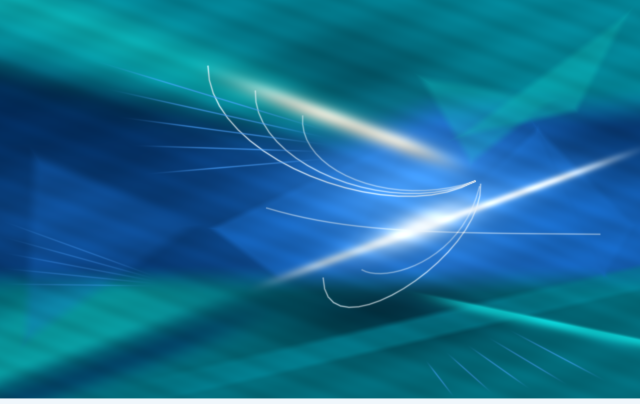
Give the GLSL for this background, as a Shadertoy shader.

```glsl
// Abstract teal and blue light: two crossing beams over a soft three-zone
// backdrop, with translucent shards, thin curved arcs and fans of fine rays.
// Positions are in hundredths of the canvas width, origin at the lower left.

#define CANVAS vec2(100.0, 63.3)
#define HAIR 0.15
#define ARC_STEPS 20
#define STREAKS 0.035
#define TEAL vec3(0.01, 0.51, 0.58)
#define AQUA vec3(0.04, 0.66, 0.67)
#define DEEP vec3(0.00, 0.17, 0.23)
#define NAVY vec3(0.01, 0.17, 0.36)
#define AZURE vec3(0.09, 0.41, 0.77)
#define SKY vec3(0.29, 0.63, 0.99)
#define CREAM vec3(0.91, 0.89, 0.83)
#define WHITE vec3(0.94, 0.97, 0.99)

float blob(vec2 p, vec2 center, vec2 radius) {
    vec2 q = (p - center) / radius;
    return exp(-dot(q, q));
}

float gauss(float d, float width) {
    return exp(-d * d / (width * width));
}

// Soft window that rises from a to b and falls from c to d
float span(float x, float a, float b, float c, float d) {
    return smoothstep(a, b, x) * (1.0 - smoothstep(c, d, x));
}

// Signed height above a sloping line, measured across it
float across(vec2 p, float start, float slope) {
    return (p.y - start - slope * p.x) / sqrt(1.0 + slope * slope);
}

float edge(vec2 p, vec2 a, vec2 b) {
    vec2 e = normalize(b - a);
    return e.x * (p.y - a.y) - e.y * (p.x - a.x);
}

float shard(vec2 p, vec2 a, vec2 b, vec2 c, float soft) {
    float turn = sign(edge(c, a, b));
    float inside = turn * min(edge(p, a, b), min(edge(p, b, c) , edge(p, c, a)));
    if (turn < 0.0) inside = -max(edge(p, a, b), max(edge(p, b, c), edge(p, c, a)));
    return smoothstep(-soft, soft, inside);
}

float segment(vec2 p, vec2 a, vec2 b) {
    vec2 e = b - a;
    return length(p - a - e * clamp(dot(p - a, e) / dot(e, e), 0.0, 1.0));
}

// Hairline along a cubic curve
float arc(vec2 p, vec2 a, vec2 b, vec2 c, vec2 d) {
    float nearest = 100.0;
    vec2 last = a;
    for (int i = 1; i <= ARC_STEPS; i++) {
        float t = float(i) / float(ARC_STEPS), s = 1.0 - t;
        vec2 next = s*s*s*a + 3.0*s*s*t*b + 3.0*s*t*t*c + t*t*t*d;
        nearest = min(nearest, segment(p, last, next));
        last = next;
    }
    return gauss(nearest, HAIR);
}

// Five rays whose two ends each advance by a fixed step
float fan(vec2 p, vec2 a, vec2 stepA, vec2 b, vec2 stepB) {
    float light = 0.0;
    for (int i = 0; i < 5; i++) {
        vec2 from = a + float(i) * stepA, to = b + float(i) * stepB;
        float t = dot(p - from, to - from) / dot(to - from, to - from);
        light += gauss(segment(p, from, to), HAIR) * span(t, 0.0, 0.4, 0.6, 1.0);
    }
    return light;
}

vec3 backdrop(vec2 p) {
    vec3 top = mix(TEAL, DEEP, 0.5 * blob(p, vec2(55, 52), vec2(17, 9)));
    vec3 middle = mix(NAVY, AZURE, smoothstep(15.0, 62.0, p.x) * 0.85);
    middle = mix(middle, AZURE, 0.4 * blob(p, vec2(8, 28), vec2(22, 9)));
    middle = mix(middle, NAVY, 0.75 * blob(p, vec2(98, 43), vec2(16, 8)));
    vec3 bottom = mix(TEAL * 0.82, DEEP, 0.95 * blob(p, vec2(60, 15), vec2(21, 6.5)));
    float ceiling = mix(53.0 - 0.22 * p.x, 46.0, smoothstep(50.0, 70.0, p.x));
    vec3 color = mix(bottom, middle, smoothstep(17.0, 22.0, p.y));
    color = mix(color, DEEP, 0.55 * gauss(p.y - ceiling, 4.0) * (1.0 - smoothstep(35.0, 70.0, p.x)));
    return mix(color, top, smoothstep(-3.0, 4.0, p.y - ceiling));
}

void mainImage(out vec4 fragColor, in vec2 fragCoord) {
    vec2 p = fragCoord / iResolution.xy * CANVAS;
    float upper = across(p, 64.0, -0.37), lower = across(p, 4.0, 0.358);
    float ribbon = across(p, -3.5, 0.232), ray = across(p, 30.9, -0.21);
    vec3 color = backdrop(p);

    // Teal wedge, dark underside and ribbon in the lower part
    color = mix(color, AQUA * 0.95, 0.8 * span(lower, -2.0, 1.0, 4.0, 14.0)
        * (1.0 - smoothstep(16.0, 22.0, p.y)) * (1.0 - smoothstep(15.0, 46.0, p.x)));
    color = mix(color, NAVY, 0.6 * gauss(lower + 4.0, 2.4) * (1.0 - smoothstep(25.0, 48.0, p.x)));
    color = mix(color, TEAL, 0.6 * span(ribbon, -2.2, -1.2, 1.2, 2.4) * smoothstep(15.0, 35.0, p.x));

    // Translucent shards
    color = mix(color, AQUA, 0.55 * shard(p, vec2(97.7, 60.7), vec2(72, 42), vec2(90, 46), 0.7));
    color = mix(color, AQUA, 0.45 * shard(p, vec2(66, 51), vec2(86, 47.6), vec2(73.6, 37.9), 0.8));
    color = mix(color, AZURE, 0.6 * shard(p, vec2(33.2, 27.5), vec2(64, 42), vec2(50, 15), 0.6) * smoothstep(-1.0, 1.0, lower));
    color = mix(color, AZURE, 0.55 * shard(p, vec2(72, 32), vec2(94.4, 20.3), vec2(84, 43), 0.6));
    color = mix(color, AZURE, 0.5 * shard(p, vec2(84, 43), vec2(94.4, 20.3), vec2(99, 28), 0.6));
    color = mix(color, AZURE, 0.3 * shard(p, vec2(5.5, 39), vec2(30, 28), vec2(4, 10), 1.2));

    // Central glow and the two beams
    color = mix(color, SKY, 0.9 * blob(p, vec2(65, 32.5), vec2(14, 9.5)));
    color = mix(color, AQUA, 0.85 * gauss(upper, mix(5.5, 2.5, p.x / 70.0)) * (1.0 - smoothstep(35.0, 62.0, p.x)));
    color = mix(color, CREAM, 0.9 * gauss(upper, 1.5) * span(p.x, 29.0, 50.0, 62.0, 75.0));
    color = mix(color, SKY, 0.6 * gauss(lower, 2.2) * span(p.x, 45.0, 60.0, 75.0, 98.0));
    color = mix(color, CREAM, 0.6 * gauss(lower, 0.8) * span(p.x, 38.0, 52.0, 60.0, 68.0));
    color = mix(color, WHITE, 0.9 * gauss(lower, 0.65) * span(p.x, 54.0, 64.0, 85.0, 103.0));
    color = mix(color, WHITE, 0.95 * blob(vec2(p.x, lower), vec2(66, 0.3), vec2(7, 2.3)));
    color = mix(color, AQUA * 1.25, 0.85 * gauss(ray, ray < 0.0 ? 1.1 : 0.35) * smoothstep(62.0, 78.0, p.x));

    // Fine arcs and rays
    float arcs = 0.0;
    for (int i = 0; i < 3; i++) {
        float k = float(i);
        arcs += arc(p, vec2(32.5 + 7.4*k, 52.9 - 3.9*k), vec2(32.5 + 7.0*k, 38.5 - k), vec2(61.2, 27.5 + 1.5*k), vec2(74.2, 34.9)) * (0.6 - 0.1*k);
    }
    arcs += 0.5 * arc(p, vec2(75.1, 34.4), vec2(75.5, 22.9), vec2(50.8, 7.3), vec2(50.5, 19.7));
    arcs += 0.35 * arc(p, vec2(74.9, 34), vec2(72, 22), vec2(60, 19), vec2(56.6, 21));
    arcs += 0.4 * arc(p, vec2(41.7, 30.7), vec2(54.7, 26.8), vec2(67.7, 26.8), vec2(93.7, 26.6));
    color = mix(color, WHITE, min(arcs, 0.8));
    float rays = 0.5 * fan(p, vec2(14, 54), vec2(2.1, -4.5), vec2(52, 42.5), vec2(0, -1));
    rays += 0.4 * fan(p, vec2(66.4, 7), vec2(3.2, 1.2), vec2(71, 1), vec2(6, 0.6));
    rays += 0.25 * fan(p, vec2(0, 28.8), vec2(0, -2.5), vec2(25, 19.7), vec2(0, -0.3));
    color = mix(color, SKY, rays);

    // Silky streaks along the beams, then the pale lower margin
    color *= 1.0 + STREAKS * (sin(upper * 1.3) + sin(lower * 0.9 + 1.0) + 0.5 * sin(upper * 2.7));
    color = mix(WHITE, color, smoothstep(0.75, 1.0, p.y));
    fragColor = vec4(clamp(color, 0.0, 1.0), 1.0);
}
```
